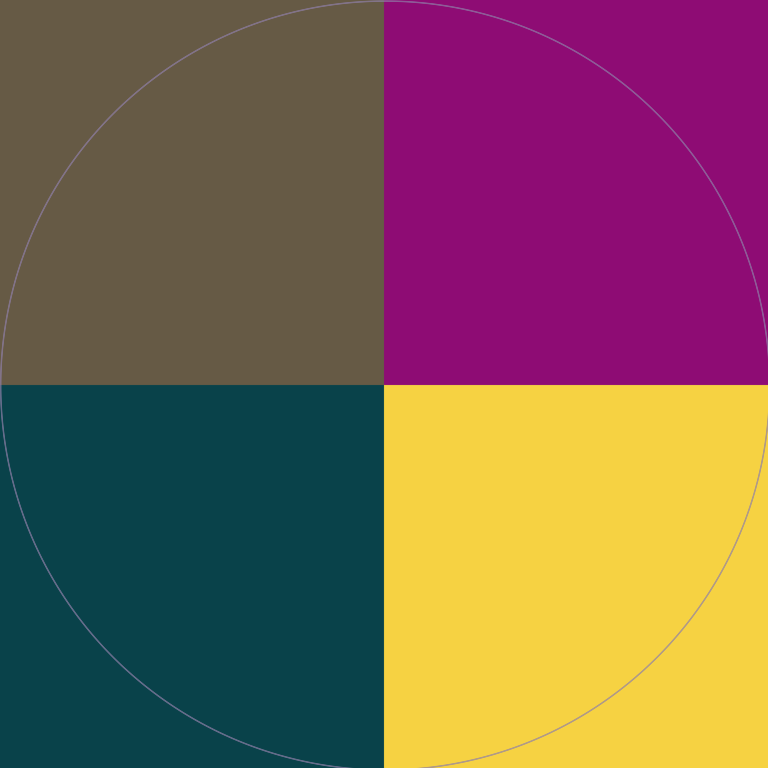
This background is drawn by a Shadertoy shader. Its source:

```glsl
#define SPLIT vec2(0.5, 0.4987)
#define RING_CENTER vec2(0.5015, 0.4980)
#define RING_RADIUS 0.5006
#define RING_WIDTH 0.0021
#define RING_OPACITY 0.68
#define EDGE_SOFTNESS 0.0018
#define OLIVE vec3(0.400, 0.352, 0.270)
#define MAGENTA vec3(0.556, 0.047, 0.453)
#define TEAL vec3(0.037, 0.260, 0.290)
#define YELLOW vec3(0.963, 0.824, 0.258)
#define LAVENDER vec3(0.560, 0.500, 0.660)

// Four flat panels meeting at the split point
vec3 quadrants(vec2 uv, float blur) {
    vec2 side = smoothstep(-0.5 * blur, 0.5 * blur, uv - SPLIT);
    vec3 lower = mix(TEAL, YELLOW, side.x);
    vec3 upper = mix(OLIVE, MAGENTA, side.x);
    return mix(lower, upper, side.y);
}

// Coverage of the thin circle outline
float ringCoverage(vec2 uv, float pixel) {
    float edgeDistance = abs(length(uv - RING_CENTER) - RING_RADIUS);
    float halfWidth = 0.5 * RING_WIDTH;
    return 1.0 - smoothstep(halfWidth - 0.5 * pixel, halfWidth + 0.5 * pixel, edgeDistance);
}

void mainImage(out vec4 fragColor, in vec2 fragCoord) {
    vec2 uv = fragCoord / iResolution.xy;
    float pixel = 1.0 / min(iResolution.x, iResolution.y);

    vec3 color = quadrants(uv, max(EDGE_SOFTNESS, pixel));
    color = mix(color, LAVENDER, RING_OPACITY * ringCoverage(uv, pixel));

    fragColor = vec4(color, 1.0);
}
```
